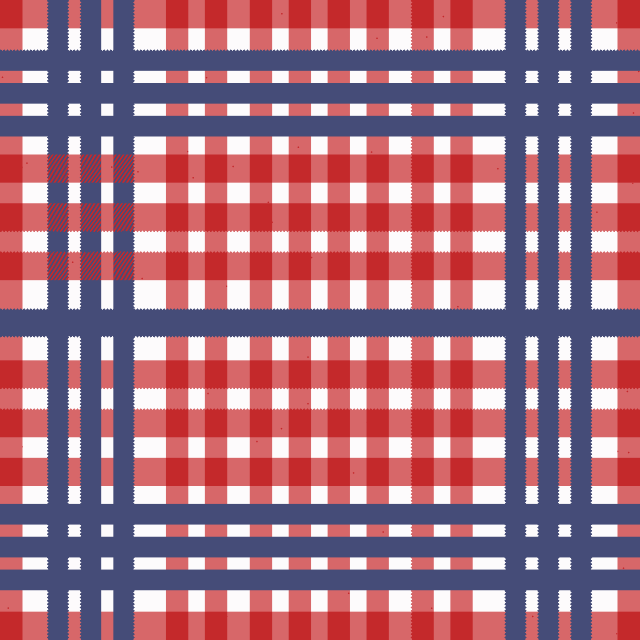
Give the GLSL for this pattern, as a Shadertoy shader.

```glsl
const float THREADS = 768.0; // threads across one full sett of the cloth
const float TAU = 6.2831853;

const vec3 CREAM = vec3(0.992, 0.985, 0.988);
const vec3 ROSE  = vec3(0.842, 0.402, 0.412);
const vec3 RED   = vec3(0.770, 0.160, 0.170);
const vec3 NAVY  = vec3(0.270, 0.300, 0.470);

float hash(vec2 p) {
    return fract(sin(dot(p, vec2(12.99, 78.23))) * 4375.85);
}

// One stripe; a share of its edges is serrated by the weave.
float stripe(float across, float along, float center, float halfWidth, float serrated, float px) {
    float d = across - center;
    float side = d < 0.0 ? -1.0 : 1.0;
    float worn = step(hash(vec2(floor(center), side)), serrated);
    float tooth = 0.8 * worn * sin(along * TAU / 4.0);
    return clamp(0.5 + (halfWidth + tooth - abs(d)) / px, 0.0, 1.0);
}

// Half stripes on both borders, joining across the repeat.
float borderStripe(float across, float halfWidth, float px) {
    float d = min(across, THREADS - across);
    return clamp(0.5 + (halfWidth - d) / px, 0.0, 1.0);
}

// Eight red columns, with a wider gap outside the inner four.
float redColumns(vec2 p, float px) {
    float cover = borderStripe(p.x, 27.0, px);
    for (int i = -4; i < 4; i++) {
        float k = float(i) + 0.5;
        float center = 383.2 + k * 46.7 + sign(k) * 7.2 * step(2.0, abs(k));
        cover = max(cover, stripe(p.x, p.y, center, 13.4, 0.2, px));
    }
    return cover;
}

// Three red rows on each side of the middle bar.
float redRows(vec2 p, float px) {
    float cover = borderStripe(p.y, 34.0, px);
    for (int i = 0; i < 6; i++) {
        float side = i < 3 ? -1.0 : 1.0;
        float offset = 65.0 + 58.5 * float(i % 3);
        cover = max(cover, stripe(p.y, p.x, 384.3 + side * offset, 16.9, 0.25, px));
    }
    return cover;
}

// Three narrow stripes around a center.
float tripleStripe(float across, float along, float center, float px) {
    float cover = 0.0;
    for (int i = -1; i <= 1; i++) {
        cover = max(cover, stripe(across, along, center + 39.4 * float(i), 12.4, 0.5, px));
    }
    return cover;
}

// Fine wavering twill of two interlaced thread colours.
float twill(vec2 p, float px) {
    float wave = 1.2 * sin(0.12 * p.y + 0.05 * p.x);
    return 0.5 + 0.5 * clamp(1.6 * sin(1.35 * p.x + 0.9 * p.y + wave) / px, -1.0, 1.0);
}

// Sparse round flecks, one candidate per cell.
float flecks(vec2 p, float cellSize, float chance, float px) {
    vec2 cell = floor(p / cellSize);
    vec2 jitter = 0.25 + 0.5 * vec2(hash(cell + 3.1), hash(cell + 7.7));
    float d = length(p - (cell + jitter) * cellSize);
    return step(hash(cell), chance) * clamp(0.5 + (0.9 - d) / px, 0.0, 1.0);
}

void mainImage(out vec4 fragColor, in vec2 fragCoord) {
    // Thread coordinates, counted downward from the top edge
    vec2 uv = fragCoord / iResolution.y;
    vec2 p = THREADS * fract(vec2(uv.x, 1.0 - uv.y));
    float px = THREADS / iResolution.y;

    // Red gingham: one layer is rose, two layers are red
    float columns = redColumns(p, px);
    float rows = redRows(p, px);
    vec3 color = mix(CREAM, ROSE, columns);
    color = mix(color, mix(ROSE, RED, columns), rows);
    float singleLayer = columns + rows - 2.0 * columns * rows;
    color = mix(color, RED, singleLayer * flecks(p, 6.0, 0.01, px));

    // Navy warp, interlaced with red in the upper left blocks
    float leftWarp = tripleStripe(p.x, p.y, 109.0, px);
    float rightWarp = tripleStripe(p.x, p.y, 658.0, px);
    float upperRows = rows * step(175.0, p.y) * step(p.y, 350.0);
    vec3 warpColor = mix(NAVY, RED, upperRows * twill(p, px));
    color = mix(color, warpColor, leftWarp);
    color = mix(color, NAVY, rightWarp);

    // Navy weft: a triple above and below, and one broad middle bar
    float weft = max(tripleStripe(p.y, p.x, 112.0, px), tripleStripe(p.y, p.x, 656.5, px));
    weft = max(weft, stripe(p.y, p.x, 387.5, 16.6, 1.0, px));
    color = mix(color, NAVY, weft);

    fragColor = vec4(color, 1.0);
}
```
